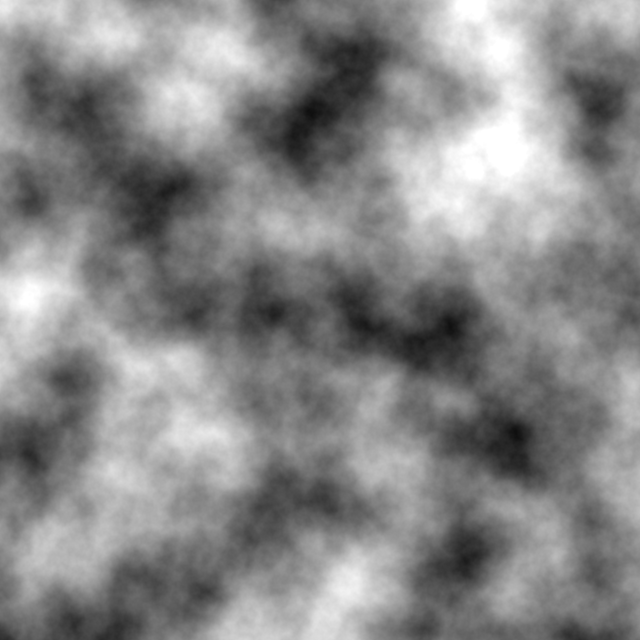
Write a Shadertoy shader that draws this texture.

```glsl
// Soft grey clouds: fractal gradient noise, about four broad blobs across
// the canvas, with each finer octave turned, doubled in frequency and
// halved in strength, then mapped around a mid grey.

// Pseudo-random unit gradient for a lattice point
vec2 latticeGradient(vec2 cell) {
    uvec2 q = uvec2(ivec2(cell)) * uvec2(1597u, 3812u + 1u);
    uint h = (q.x ^ q.y) * 74761u;
    h = (h ^ (h >> 15)) * 73471u;
    h ^= h >> 13;
    float angle = 6.28319 * float(h & 65535u) / 65536.0;
    return vec2(cos(angle), sin(angle));
}

// Gradient noise with quintic blending, centred on zero
float gradientNoise(vec2 p) {
    vec2 cell = floor(p);
    vec2 f = p - cell;
    vec2 blend = f * f * f * (f * (f * 6.0 - 15.0) + 10.0);
    vec2 right = vec2(1.0, 0.0);
    vec2 up = vec2(0.0, 1.0);
    float a = dot(latticeGradient(cell), f);
    float b = dot(latticeGradient(cell + right), f - right);
    float c = dot(latticeGradient(cell + up), f - up);
    float d = dot(latticeGradient(cell + 1.0), f - 1.0);
    return mix(mix(a, b, blend.x), mix(c, d, blend.x), blend.y);
}

// Octave sum; the turn hides the lattice directions
float cloudNoise(vec2 p) {
    const mat2 turnAndDouble = mat2(1.6, 1.2, -1.2, 1.6);
    float sum = 0.0;
    float strength = 1.0;
    for (int octave = 0; octave < 7; octave++) {
        sum += strength * gradientNoise(p);
        p = turnAndDouble * p + vec2(17.3, 9.7);
        strength *= 0.5;
    }
    return sum;
}

void mainImage(out vec4 fragColor, in vec2 fragCoord) {
    vec2 uv = fragCoord / iResolution.y;
    float grey = 0.525 + 0.74 * cloudNoise(uv * 4.0 + vec2(31.4, 12.6));
    fragColor = vec4(vec3(clamp(grey, 0.0, 1.0)), 1.0);
}
```
